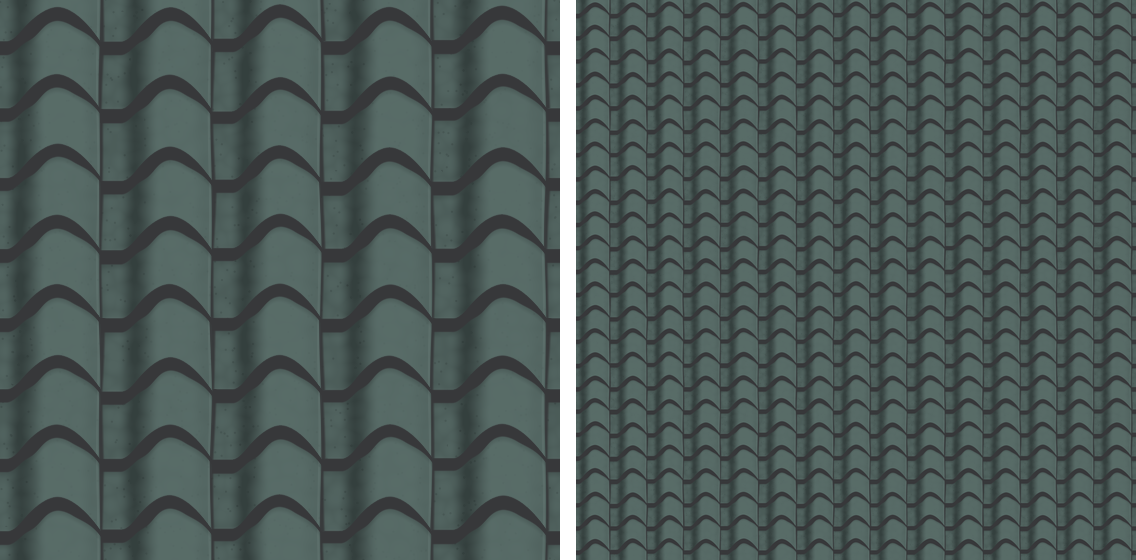
Left: one tile. Right: repeated 3 by 3.
A Shadertoy shader for this texture:

```glsl
#define GRID vec2(5.0, 8.0)
#define PHASE vec2(0.88, 0.43)
#define ARCH_HEIGHT 0.49
#define ARCH_CENTER 0.62
#define ARCH_HALF 0.38
#define BAND_WIDTH 0.19
#define EDGE_JITTER 0.055
#define WEAR 0.16
#define GLAZE vec3(0.345, 0.422, 0.405)
#define VALLEY vec3(0.205, 0.250, 0.243)
#define GAP vec3(0.216, 0.218, 0.227)

const float TAU = 6.2831853;

float hash(vec2 p) {
    return fract(sin(dot(p, vec2(127.1, 311.7))) * 4375.85);
}

// Random value of a tile, wrapped over the canvas
float tileHash(vec2 id, float salt) {
    return hash(mod(id, GRID) + salt);
}

// Wrapping cellular noise: distance to the nearest point, and its random value
vec2 cellular(vec2 uv, vec2 cells) {
    vec2 p = uv * cells, base = floor(p);
    vec2 nearest = vec2(9.0, 0.0);
    for (int j = -1; j <= 1; j++)
    for (int i = -1; i <= 1; i++) {
        vec2 cell = base + vec2(i, j);
        vec2 id = mod(cell, cells);
        float d = length(cell + vec2(hash(id), hash(id + 57.3)) - p);
        if (d < nearest.x) nearest = vec2(d, hash(id + 19.7));
    }
    return nearest;
}

// Lip height across one tile: flat pan, soft left foot, round roll
float archProfile(float u) {
    float a = 1.0 - pow(abs(u - ARCH_CENTER) / ARCH_HALF, 1.8);
    float k = 0.3;
    float foot = max(k - abs(a), 0.0) / k * step(u, ARCH_CENTER);
    return max(a, 0.0) + foot * foot * k * 0.25;
}

// Thickness of the dark band: heavy on the left slope, thin at the right end
float bandProfile(float u) {
    float slope = (u - 0.42) / 0.09;
    return BAND_WIDTH + 0.08 * exp(-slope * slope) - 0.11 * smoothstep(0.75, 1.0, u);
}

void mainImage(out vec4 fragColor, in vec2 fragCoord) {
    vec2 uv = fragCoord / iResolution.xy;
    vec2 aa = GRID / iResolution.xy;

    // Tile coordinates with slightly uneven columns
    float x = uv.x * GRID.x - PHASE.x - 0.02 * sin(TAU * uv.x)
            - 0.006 * sin(TAU * (3.0 * uv.y + uv.x));
    float column = floor(x), u = x - column;
    float y = uv.y * GRID.y - PHASE.y - ARCH_HEIGHT * archProfile(u);

    // Signed height above the nearest lip
    float lipRow = round(y);
    vec2 lipId = vec2(column, lipRow);
    float lip = y - lipRow - EDGE_JITTER * (tileHash(lipId, 3.1) - 0.5);
    float band = bandProfile(u) + 0.03 * (tileHash(lipId, 8.4) - 0.5);

    // Visible tile and the position along it
    float below = step(lip, 0.0);
    vec2 tile = lipId - vec2(0.0, below);
    float along = lip + below;

    // Shading across the pan, the valley and the roll
    float pan = 1.0 - smoothstep(0.15, 0.31, u);
    pan *= 0.62 + 0.14 * smoothstep(0.0, 0.08, u);
    float roll = smoothstep(0.29, 0.53, u);
    roll *= 1.0 - 0.12 * smoothstep(0.80, 0.95, u);
    float light = max(pan, roll);

    // Soft shadow under the band and in the fold
    float depth = 1.0 - along - band;
    light *= mix(0.72, 1.0, smoothstep(0.0, 0.10, depth));
    light *= 0.96 + 0.06 * tileHash(tile, 5.7);

    // Wear: broad mottling, strongest off the roll, and small specks
    vec2 mottle = cellular(uv, vec2(30.0, 34.0));
    vec2 speck = cellular(uv, vec2(90.0));
    float exposed = mix(1.0, 0.25, roll);
    light -= WEAR * exposed * (smoothstep(0.1, 0.9, mottle.x) - 0.4);
    light -= 0.25 * exposed * step(0.82, speck.y) * (1.0 - smoothstep(0.05, 0.28, speck.x));
    vec3 color = mix(VALLEY, GLAZE, clamp(light, 0.0, 1.0));

    // Worn bright rims on the lip and along the right side of the roll
    color += 0.025 * pan * (1.0 - smoothstep(0.0, 0.035, along));
    color += 0.03 * (1.0 - smoothstep(0.004, 0.014, abs(u - 0.975)));

    // Side joint, widening differently on each tile
    float taper = mix(along, 1.0 - along, step(0.5, tileHash(tile, 2.6)));
    float joint = 0.008 + 0.028 * tileHash(tile, 6.2) * taper;
    float side = min(u, (1.0 - u) * 2.0);
    color = mix(color, GAP * 0.95, 0.85 * (1.0 - smoothstep(joint - aa.x, joint + aa.x + 0.008, side)));

    // Dark band beneath each lip
    float edge = abs(lip + 0.5 * band) - 0.5 * band;
    color = mix(color, GAP, 1.0 - smoothstep(-aa.y, aa.y, edge));

    fragColor = vec4(color, 1.0);
}
```
